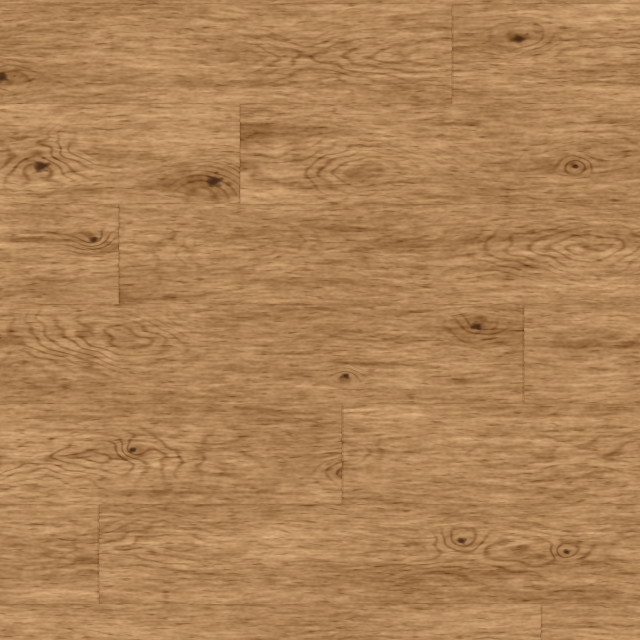
Write a Shadertoy shader that draws this texture.

```glsl
const float ROW_HEIGHT = 0.1563;
const float TOP_OFFSET = 0.0065;
const float SEAM_WIDTH = 0.0007;
const int KNOTS_PER_PLANK = 2;
const vec3 OAK = vec3(0.703, 0.533, 0.358);
const vec3 TONE_TINT = vec3(1.0, 1.0, 0.9);
const vec3 KNOT_BROWN = vec3(0.24, 0.14, 0.07);

// End joint of each row, as a fraction of the width
const float JOINTS[7] = float[7](0.707, 0.375, 0.186, 0.818, 0.535, 0.154, 0.846);

vec2 hash2(vec2 p) {
    vec3 q = fract(p.xyx * vec3(0.1031, 0.1030, 0.0973));
    q += dot(q, q.yzx + 33.33);
    return fract((q.xx + q.yz) * q.zy);
}

float cornerSlope(vec2 cell, vec2 corner, vec2 f) {
    return dot(hash2(cell + corner) * 2.0 - 1.0, f - corner);
}

float gradientNoise(vec2 p) {
    vec2 i = floor(p), f = p - i;
    vec2 u = f * f * f * (f * (f * 6.0 - 15.0) + 10.0);
    float low = mix(cornerSlope(i, vec2(0, 0), f), cornerSlope(i, vec2(1, 0), f), u.x);
    float high = mix(cornerSlope(i, vec2(0, 1), f), cornerSlope(i, vec2(1, 1), f), u.x);
    return mix(low, high, u.y);
}

float line(float dist, float width, float blur) {
    return 1.0 - smoothstep(width, width + blur, abs(dist));
}

// Returns swirl, stain, core and the vertical bend of the fibres
vec4 knot(vec2 plankPos, float id, float index) {
    vec2 place = hash2(vec2(id * 5.3 + 11.0, index * 9.7 + 2.0));
    vec2 trait = hash2(vec2(id * 3.1 + 40.0, index * 7.9 + 5.0));
    vec2 d = plankPos - vec2(place.x, (0.2 + 0.6 * place.y) * ROW_HEIGHT);
    float size = mix(0.0035, 0.0095, trait.x * trait.x);
    float r = length(d * vec2(0.6, 1.0)) / size;
    float rough = 1.0 + 0.9 * gradientNoise(d * vec2(110.0, 190.0) + id);
    float swirl = exp(-0.06 * r * r);
    float stain = trait.y * exp(-dot(d * d, vec2(60.0, 3500.0)));
    float core = 1.0 - smoothstep(0.2, 1.3, r * rough);
    return vec4(swirl, stain, core, -0.6 * d.y * swirl);
}

// Nested arches around a wandering heart line; swirl closes them round knots
float arches(vec2 p, float across, float id, float swirl) {
    float heart = 0.5 + 0.35 * gradientNoise(vec2(p.x * 1.5, id * 2.7));
    float d = across - heart;
    float field = 9.0 * sqrt(d * d + 0.002)
                + 8.0 * gradientNoise(vec2(p.x * 5.0, across * 1.3 + id * 3.3))
                + 0.9 * gradientNoise(p * vec2(26.0, 62.0)) + 2.5 * swirl;
    float ring = pow(0.5 + 0.5 * cos(6.2832 * field), 3.0);
    float patches = smoothstep(-0.15, 0.3, gradientNoise(vec2(p.x * 2.6, id * 3.7 + 0.4)));
    float mask = clamp(patches * exp(-13.0 * d * d) + 0.9 * swirl, 0.0, 1.0);
    return (ring - 0.25) * mask;
}

// Straight fibres from broad bands down to fine pores
float fibres(vec2 p) {
    float tone = 0.09 * gradientNoise(p * vec2(2.2, 13.0));
    tone += 0.10 * gradientNoise(p * vec2(4.0, 42.0) + 7.0);
    tone += 0.11 * gradientNoise(p * vec2(11.0, 105.0) + 19.0);
    tone += 0.13 * gradientNoise(p * vec2(36.0, 215.0) + 31.0);
    tone += 0.06 * gradientNoise(p * vec2(130.0, 240.0) + 43.0);
    float pores = smoothstep(0.12, 0.5, gradientNoise(p * vec2(48.0, 250.0) + 57.0));
    float streaks = smoothstep(0.2, 0.5, gradientNoise(p * vec2(9.0, 80.0) + 71.0));
    return tone - 0.09 * pores - 0.06 * streaks;
}

void mainImage(out vec4 fragColor, in vec2 fragCoord) {
    vec2 uv = fragCoord / iResolution.xy;
    float blur = 1.5 / iResolution.y;

    // Plank layout
    float rowPos = (1.0 - uv.y - TOP_OFFSET) / ROW_HEIGHT;
    float row = floor(rowPos);
    float across = rowPos - row;
    float joint = JOINTS[(int(row) + 7) % 7];
    float id = (row + 1.0) * 2.0 + step(joint, uv.x);

    // Knots
    vec4 knots = vec4(0.0);
    for (int i = 0; i < KNOTS_PER_PLANK; i++) {
        vec4 k = knot(vec2(uv.x, across * ROW_HEIGHT), id, float(i));
        knots = vec4(max(knots.xyz, k.xyz), knots.w + k.w);
    }

    // Grain, shifted for each plank
    vec2 grain = vec2(uv.x, -uv.y) + id * vec2(3.71, 1.37);
    grain.y += 0.012 * gradientNoise(grain * vec2(4.0, 9.0)) + knots.w;
    float tone = fibres(grain);
    tone -= 0.13 * arches(grain, across, id, knots.x);
    tone -= 0.12 * knots.y + 0.05 * knots.x;
    tone += 0.035 * (hash2(vec2(id, 8.0)).x - 0.5);

    // Faint seams
    float edge = min(across, 1.0 - across) * ROW_HEIGHT;
    float seam = max(0.6 * line(edge, SEAM_WIDTH, blur), line(uv.x - joint, SEAM_WIDTH, blur));
    tone -= 0.055 * seam;

    vec3 wood = OAK + tone * TONE_TINT;
    wood = mix(wood, KNOT_BROWN, 0.85 * knots.z);
    fragColor = vec4(clamp(wood, 0.0, 1.0), 1.0);
}
```
